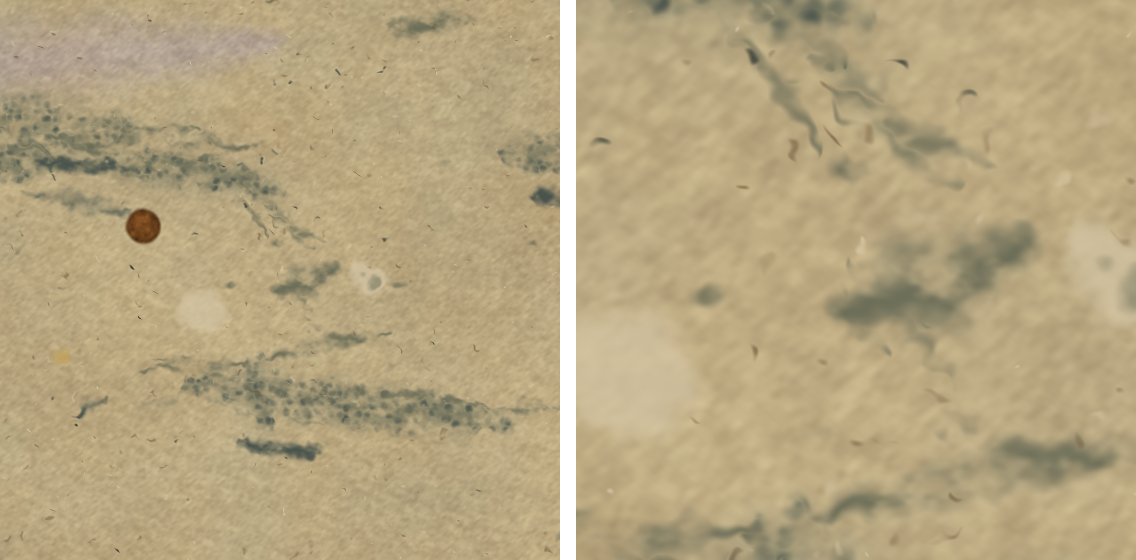
Left: the whole. Right: its middle third, enlarged.
Write a WebGL 2 fragment shader that draws this texture.

```glsl
#version 300 es
precision highp float;
// Weathered sandy surface crossed by blurred grey-green bands of grains.
// Layered noise makes the ground; ragged strands, cell grains and hashed
// specks are painted over it, followed by a few soft round spots.
uniform vec2 u_resolution;
out vec4 fragColor;

const vec3 SAND_DARK = vec3(0.665, 0.593, 0.448);
const vec3 SAND_LIGHT = vec3(0.765, 0.695, 0.535);
const vec3 LILAC = vec3(0.69, 0.62, 0.56);
const vec3 MOSS = vec3(0.46, 0.465, 0.375);
const vec3 SLATE = vec3(0.29, 0.33, 0.30);
const vec3 UMBER = vec3(0.42, 0.33, 0.21);
const vec3 CREAM = vec3(0.83, 0.77, 0.64);

float hash(vec2 p) {
  return fract(sin(dot(p, vec2(127.1, 311.7))) * 43758.5453);
}

vec2 hash2(vec2 p) {
  return vec2(hash(p), hash(p + 17.3));
}

mat2 rotation(float angle) {
  float c = cos(angle), s = sin(angle);
  return mat2(c, s, -s, c);
}

float noise(vec2 p) {
  vec2 i = floor(p), f = fract(p);
  f = f * f * (3.0 - 2.0 * f);
  return mix(mix(hash(i), hash(i + vec2(1, 0)), f.x),
             mix(hash(i + vec2(0, 1)), hash(i + vec2(1, 1)), f.x), f.y);
}

float fbm(vec2 p) {
  float sum = 0.0, gain = 0.5;
  for (int i = 0; i < 3; i++) {
    sum += gain * noise(p);
    p = rotation(0.6) * p * 2.03 + 9.1;
    gain *= 0.5;
  }
  return sum / 0.875;
}

// Soft tapered stroke from a to b, bowed vertically by bend
float strand(vec2 p, vec2 a, vec2 b, float bend, float width) {
  vec2 d = b - a;
  float t = clamp(dot(p - a, d) / dot(d, d), 0.0, 1.0);
  vec2 c = a + d * t + vec2(0.0, bend * 4.0 * t * (1.0 - t));
  float w = width * (0.4 + 0.6 * sin(3.14159 * t));
  return 1.0 - smoothstep(0.0, 1.25 * w, length(p - c));
}

// Short strands strewn along a line
float wisps(vec2 p, vec2 from, vec2 to, vec2 reach, float spread, float seed) {
  float mask = 0.0;
  for (int i = 0; i < 12; i++) {
    vec2 r = hash2(vec2(float(i), seed));
    vec2 a = mix(from, to, (float(i) + r.x) / 12.0) + (r.yx - 0.5) * spread;
    vec2 d = rotation((r.y - 0.5) * 0.8) * reach * (0.5 + r.x);
    float s = strand(p, a - 0.5 * d, a + 0.5 * d, (r.x - 0.5) * 0.02, 0.007 + 0.007 * r.y);
    mask = max(mask, s * (0.4 + 0.6 * r.x));
  }
  return mask;
}

// Rounded dark grains, one per jittered cell
float grains(vec2 p, float size) {
  vec2 g = p / size, cell = floor(g);
  float mask = 0.0;
  for (int y = -1; y <= 1; y++)
    for (int x = -1; x <= 1; x++) {
      vec2 id = cell + vec2(x, y), r = hash2(id);
      float d = length(g - id - 0.1 - 0.8 * r);
      mask = max(mask, (1.0 - smoothstep(0.05, 0.65, d)) * hash(id + 5.7));
    }
  return mask;
}

// Sparse turned ellipses; share is the fraction of filled cells
float specks(vec2 p, float size, float share, float seed) {
  vec2 g = p / size, id = floor(g), r = hash2(id + seed);
  vec2 q = rotation((r.x - 0.5) * 2.0) * (fract(g) - 0.35 - 0.3 * r);
  float radius = 0.16 + 0.16 * r.y;
  float body = 1.0 - smoothstep(0.1 * radius, radius, length(q * vec2(1.0, 1.1 + r.x)));
  return body * step(hash(id + seed + 3.1), share) * (0.35 + 0.65 * r.x);
}

float disc(vec2 p, vec2 centre, float radius, float blur) {
  return 1.0 - smoothstep(radius - blur, radius + blur, length(p - centre));
}

vec3 ground(vec2 p) {
  float broad = fbm(p * vec2(4.0, 7.0));
  float fine = fbm(rotation(0.45) * p * vec2(50.0, 95.0));
  float fleck = noise(rotation(-0.6) * p * vec2(95.0, 200.0));
  float grit = noise(rotation(0.9) * p * vec2(210.0, 130.0));
  float tone = 0.67 + 0.75 * (broad - 0.5) + 0.9 * (fine - 0.5);
  tone += 0.5 * (fleck - 0.5) + 0.5 * (grit - 0.5);
  vec3 color = mix(SAND_DARK, SAND_LIGHT, tone);
  return color + vec3(0.03, 0.0, -0.02) * (fbm(p * 9.0 + 31.0) - 0.5);
}

void main() {
  vec2 p = gl_FragCoord.xy / u_resolution;
  vec2 wobble = vec2(fbm(p * 30.0), fbm(p * 30.0 + 40.0)) - 0.5;
  vec2 jitter = vec2(noise(p * 120.0), noise(p * 120.0 + 60.0)) - 0.5;
  vec2 q = p + 0.036 * wobble + 0.007 * jitter;
  float patchy = fbm(p * vec2(42.0, 60.0) + 7.0);
  float torn = smoothstep(0.25, 0.72, patchy);
  vec3 color = ground(p);

  // Lilac haze, thin enough to keep the ground grain
  float haze = strand(q, vec2(-0.35, 0.87), vec2(0.48, 0.92), 0.0, 0.09);
  color += (LILAC - vec3(0.73, 0.655, 0.50)) * haze;

  // Granular bands with a tinted halo
  float band = strand(q, vec2(0.15, 0.71), vec2(0.49, 0.66), 0.012, 0.046);
  band = max(band, strand(q, vec2(-0.2, 0.77), vec2(0.22, 0.77), 0.0, 0.085) * 0.7);
  band = max(band, strand(q, vec2(-0.1, 0.71), vec2(0.09, 0.70), 0.0, 0.04));
  band = max(band, strand(q, vec2(0.34, 0.315), vec2(0.90, 0.245), 0.0, 0.05));
  band = max(band, strand(q, vec2(0.46, 0.36), vec2(0.47, 0.24), 0.0, 0.036));
  band = max(band, strand(q, vec2(0.91, 0.72), vec2(1.1, 0.735), 0.0, 0.045));
  float core = smoothstep(0.1, 0.6, band);
  color = mix(color, MOSS, band * (0.2 + 0.65 * torn));
  color = mix(color, SLATE, core * (0.45 + 0.55 * torn) * grains(p + 0.006 * jitter, 0.015));
  color = mix(color, CREAM, 0.5 * core * specks(q, 0.016, 0.3, 71.0));

  // Loose wisps and smears, worn through by patches
  float wisp = wisps(q, vec2(0.0, 0.73), vec2(0.42, 0.71), vec2(0.13, -0.01), 0.08, 1.0);
  wisp = max(wisp, wisps(q, vec2(0.46, 0.67), vec2(0.57, 0.47), vec2(0.06, -0.045), 0.1, 2.0));
  wisp = max(wisp, wisps(q, vec2(0.24, 0.33), vec2(0.98, 0.24), vec2(0.17, -0.015), 0.09, 3.0));
  wisp = max(wisp, strand(q, vec2(0.44, 0.34), vec2(0.70, 0.40), 0.012, 0.015));
  wisp = max(wisp, strand(q, vec2(0.49, 0.485), vec2(0.60, 0.515), 0.0, 0.032));
  wisp = max(wisp, strand(q, vec2(0.70, 0.95), vec2(0.84, 0.963), 0.0, 0.026));
  color = mix(color, MOSS * 0.93, wisp * (0.15 + 0.85 * torn));
  float smear = strand(q, vec2(0.04, 0.655), vec2(0.23, 0.622), 0.0, 0.02) * 0.7;
  smear = max(smear, strand(q, vec2(0.42, 0.207), vec2(0.57, 0.193), 0.0, 0.02));
  smear = max(smear, strand(q, vec2(0.06, 0.705), vec2(0.23, 0.70), 0.0, 0.018));
  smear = max(smear, strand(q, vec2(0.95, 0.648), vec2(1.08, 0.655), 0.0, 0.024));
  smear = max(smear, strand(q, vec2(0.13, 0.26), vec2(0.19, 0.285), 0.004, 0.017));
  color = mix(color, SLATE, smear * (0.4 + 0.6 * torn));

  // Scattered specks
  color = mix(color, MOSS * 0.9, torn * specks(q, 0.075, 0.09, 11.0));
  color = mix(color, UMBER, 0.6 * specks(q, 0.026, 0.12, 23.0));
  color = mix(color, SLATE * 0.7, specks(q, 0.028, 0.025, 37.0));
  color = mix(color, CREAM, specks(q, 0.02, 0.06, 51.0));

  // Round spots
  color = mix(color, CREAM, 0.7 * disc(q, vec2(0.36, 0.447), 0.037, 0.012));
  color = mix(color, CREAM, 0.75 * disc(q, vec2(0.66, 0.503), 0.031, 0.009));
  color = mix(color, MOSS, 0.6 * disc(q, vec2(0.662, 0.498), 0.013, 0.008));
  color = mix(color, vec3(0.76, 0.64, 0.36), 0.8 * disc(q, vec2(0.11, 0.36), 0.015, 0.008));
  vec2 nut = vec2(0.255, 0.595);
  vec3 rust = vec3(0.46, 0.28, 0.12) * (0.65 + 0.7 * fbm(p * 110.0));
  rust *= 1.0 - 0.3 * smoothstep(0.018, 0.031, length(p - nut));
  color = mix(color, rust, disc(p + 0.006 * wobble, nut, 0.031, 0.004));

  fragColor = vec4(color, 1.0);
}
```
